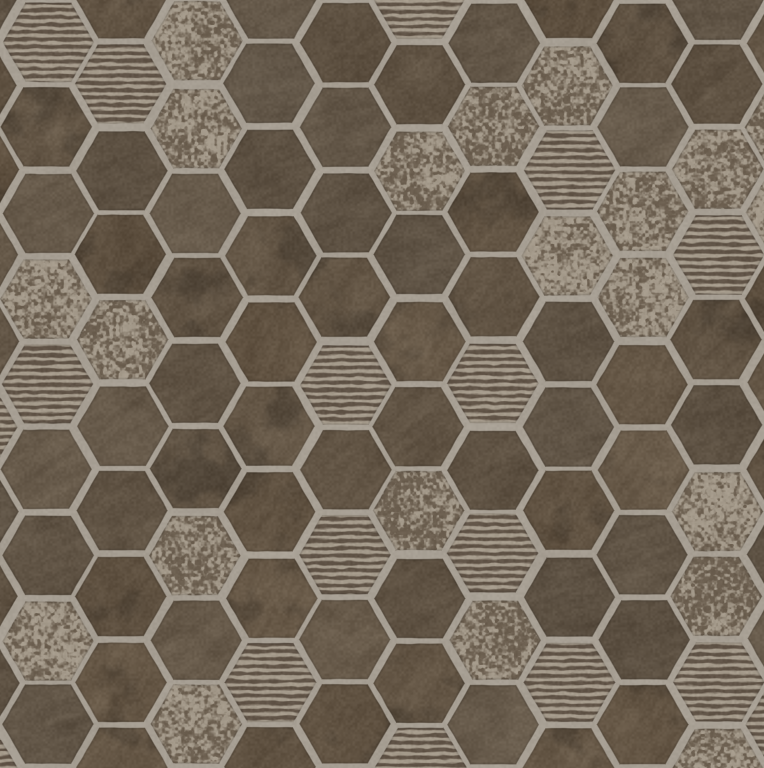
This pattern is drawn by a WebGL 2 fragment shader. Its source:

```glsl
#version 300 es
precision highp float;
// Hexagonal stone mosaic: plain slate, speckled and ribbed tiles set in pale grout.

uniform vec2 u_resolution;
out vec4 outColor;

// Layout, in units of the canvas height
const vec2 PITCH = vec2(0.0970, 0.1112);   // column and row spacing
const vec2 ORIGIN = vec2(0.0612, 0.0557);  // centre of the lower left tile
const float APOTHEM = 0.0515;              // tile centre to flat edge
const float JITTER = 0.0019;               // uneven setting of the tiles
const float EDGE_WOBBLE = 0.0008;
const float RIM = 0.0035;                  // width of the shaded tile rim

// Finishes
const float RIBBED_SHARE = 0.13;
const float SPECKLED_SHARE = 0.26;
const float RIB_PITCH = 0.0096;
const float SPECKLE_FREQ = 235.0;
const float GRAIN_FREQ = 330.0;

// Colours
const vec3 GROUT = vec3(0.655, 0.625, 0.580);
const vec3 SLATE_DARK = vec3(0.315, 0.265, 0.208);
const vec3 SLATE_LIGHT = vec3(0.455, 0.402, 0.335);
const vec3 SPECKLE_DARK = vec3(0.420, 0.370, 0.310);
const vec3 SPECKLE_LIGHT = vec3(0.645, 0.605, 0.545);
const vec3 RIB_DARK = vec3(0.375, 0.325, 0.275);
const vec3 RIB_LIGHT = vec3(0.650, 0.610, 0.550);

// Two random values per lattice point, from integer mixing
vec2 hash2(vec2 cell) {
    uvec2 v = uvec2(ivec2(floor(cell)) + 4096);
    v = v * 1664525u + 1013904223u;
    v.x += v.y * 1664525u;
    v.y += v.x * 1664525u;
    v ^= v >> 16u;
    v.x += v.y * 1664525u;
    v.y += v.x * 1664525u;
    v ^= v >> 16u;
    return vec2(v & 65535u) / 65535.0;
}

float noise(vec2 p) {
    vec2 i = floor(p), f = fract(p);
    f = f * f * (3.0 - 2.0 * f);
    float low = mix(hash2(i).x, hash2(i + vec2(1, 0)).x, f.x);
    float high = mix(hash2(i + vec2(0, 1)).x, hash2(i + 1.0).x, f.x);
    return mix(low, high, f.y);
}

float fbm(vec2 p) {
    float sum = 0.0, amp = 0.5;
    for (int i = 0; i < 4; i++) {
        sum += amp * noise(p);
        p = mat2(1.6, 1.2, -1.2, 1.6) * p + 7.3;
        amp *= 0.5;
    }
    return sum / 0.9375;
}

// Distance from the centre measured in apothems of a flat-topped hexagon
float hexRadius(vec2 p) {
    p = abs(p);
    return max(p.y, dot(p, vec2(0.8660, 0.5)));
}

vec3 slate(vec2 p, vec2 local, vec2 seed) {
    float angle = mix(0.2, 1.1, seed.y);
    vec2 along = vec2(cos(angle), sin(angle));
    vec2 q = vec2(dot(local, along), dot(local, vec2(-along.y, along.x)));
    float cloud = fbm(local * 28.0 + seed * 90.0);
    float cleft = fbm(q * vec2(22.0, 110.0) + seed * 70.0);
    float tone = 0.50 + 0.34 * (seed.x - 0.5) + 0.50 * (cloud - 0.5) + 0.42 * (cleft - 0.5);
    vec3 col = mix(SLATE_DARK, SLATE_LIGHT, clamp(tone, 0.0, 1.0));
    // Smoky stains on some tiles
    float stain = smoothstep(0.52, 0.75, fbm(p * 19.0 + 31.0)) * step(0.55, seed.y);
    col *= 1.0 - 0.16 * stain;
    // Warm or cool cast
    return col + vec3(0.012, 0.0, -0.012) * (seed.y - 0.5);
}

vec3 speckled(vec2 p, vec2 seed) {
    float spots = noise(p * SPECKLE_FREQ) * 0.7 + noise(p * SPECKLE_FREQ * 1.7 + 11.0) * 0.3;
    float wear = fbm(p * 26.0 + seed * 40.0) - 0.5;
    float cover = smoothstep(0.25, 0.75, spots + 0.45 * wear + 0.12 * (seed.x - 0.5));
    return mix(SPECKLE_DARK, SPECKLE_LIGHT, cover);
}

vec3 ribbed(vec2 p, vec2 local, vec2 seed) {
    float rough = noise(p * vec2(90.0, 200.0)) - 0.5;
    float wave = abs(fract(local.y / RIB_PITCH + 0.22 * rough + seed.x) * 2.0 - 1.0);
    float wear = fbm(p * vec2(70.0, 120.0)) - 0.5;
    return mix(RIB_DARK, RIB_LIGHT, smoothstep(0.22, 0.82, wave + 0.45 * wear));
}

void main() {
    vec2 p = gl_FragCoord.xy / u_resolution.y;
    vec2 grid = (p - ORIGIN) / PITCH;

    // Nearest tile among the two closest columns
    vec2 cell = vec2(0.0), local = vec2(0.0);
    float best = 1e3;
    for (int i = 0; i < 2; i++) {
        float column = floor(grid.x) + float(i);
        float shift = 0.5 * mod(column, 2.0);
        float row = floor(grid.y - shift + 0.5);
        vec2 offset = (grid - vec2(column, row + shift)) * PITCH;
        float r = hexRadius(offset);
        if (r < best) { best = r; local = offset; cell = vec2(column, row); }
    }
    vec2 seed = hash2(cell + 57.0);
    local -= (hash2(cell + 211.0) - 0.5) * 2.0 * JITTER;
    float edge = hexRadius(local) - APOTHEM + EDGE_WOBBLE * (noise(p * 75.0) - 0.5);

    // Finish of this tile
    float kind = hash2(cell + 403.0).x;
    vec3 tile;
    if (kind < RIBBED_SHARE) tile = ribbed(p, local, seed);
    else if (kind < RIBBED_SHARE + SPECKLED_SHARE) tile = speckled(p, seed);
    else tile = slate(p, local, seed);

    // Fine grain and shaded rim
    float grain = noise(p * GRAIN_FREQ) - 0.5;
    tile += 0.045 * grain;
    tile *= 1.0 - 0.13 * smoothstep(-RIM, 0.0, edge);

    vec3 grout = GROUT + 0.03 * grain + 0.04 * (fbm(p * 14.0) - 0.5);
    float soft = max(0.9 / u_resolution.y, 0.0009);
    outColor = vec4(mix(tile, grout, smoothstep(-soft, soft, edge)), 1.0);
}
```
